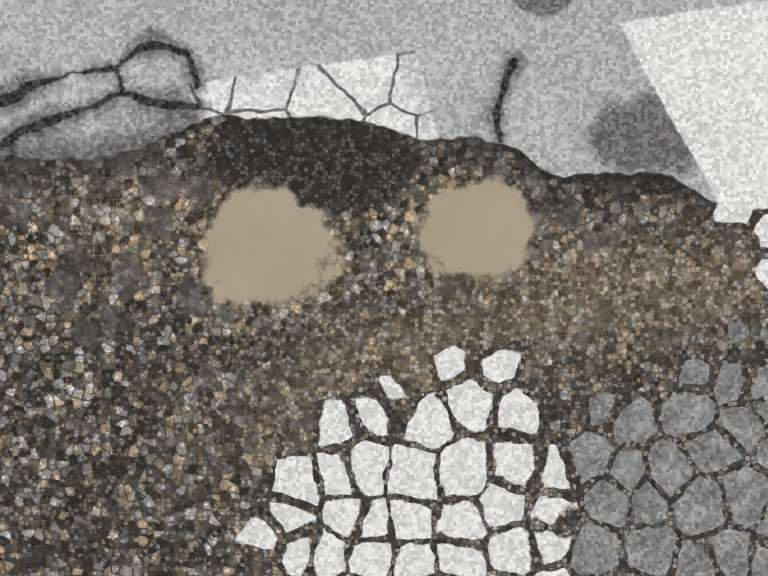
Reproduce this texture procedurally as a Shadertoy shader.

```glsl
// Broken road: cracked asphalt and worn paint above a gravel pothole with two muddy puddles.
const vec3 ASPHALT = vec3(.68, .68, .685);
const vec3 TAR = vec3(.2, .195, .195);
const vec3 PAINT = vec3(.88, .88, .875);
const vec3 WATER = vec3(.675, .625, .54);
const vec3 MUD = vec3(.54, .485, .415);
const vec3 SOIL = vec3(.39, .37, .34);
const vec3 SAND = vec3(.68, .6, .48);
const float PAVING = 13., STONES = 62., GRIT = 125.;

// Crack segments: start.xy, end.zw
const vec4 CRACKS[10] = vec4[10](
  vec4(0, .825, .12, .87), vec4(.12, .87, .2, .875), vec4(.2, .875, .26, .92),
  vec4(.26, .92, .32, .91), vec4(.32, .91, .345, .85), vec4(0, .755, .21, .83),
  vec4(.21, .83, .2, .875), vec4(.21, .83, .34, .81),
  vec4(.893, .895, .86, .81), vec4(.86, .81, .87, .757));

vec2 hash2(vec2 p) {
  vec3 q = fract(p.xyx * vec3(.1031, .103, .0973));
  q += dot(q, q.yzx + 33.33);
  return fract((q.xx + q.yz) * q.zy);
}

// Layered, rotated sines
float waves(vec2 p) {
  float sum = 0., amp = .5;
  for (int i = 0; i < 5; i++) {
    p = mat2(.8, -.6, .6, .8) * p * 1.9 + 1.7;
    sum += amp * sin(p.x + 1.5 * sin(p.y * .7)) * cos(p.y);
    amp *= .65;
  }
  return sum;
}

// Cellular noise: nearest distance, border distance, cell centre
vec4 cells(vec2 p) {
  vec2 near = p;
  float d1 = 9., d2 = 9.;
  for (int k = 0; k < 9; k++) {
    vec2 id = floor(p) + vec2(k % 3 - 1, k / 3 - 1);
    vec2 c = id + .1 + .8 * hash2(id + 17.);
    float d = length(p - c);
    d2 = min(d2, max(d, d1));
    if (d < d1) { d1 = d; near = c; }
  }
  return vec4(d1, d2 - d1, near);
}

vec2 cellHash(vec4 c) { return hash2(floor(c.zw * 31.)); }

float speckle(vec2 p) { return .18 * (cellHash(cells(p * 160.)).x - .5); }

// Signed distance to the line l.xy to l.zw, positive on its left
float side(vec2 p, vec4 l) {
  vec2 d = normalize(l.zw - l.xy), q = p - l.xy;
  return d.x * q.y - d.y * q.x;
}

float segment(vec2 p, vec4 s) {
  vec2 d = s.zw - s.xy, q = p - s.xy;
  return length(q - d * clamp(dot(q, d) / dot(d, d), 0., 1.));
}

float blob(vec2 p, float x, float y, float rx, float ry) {
  return 1. - length((p - vec2(x, y)) / vec2(rx, ry));
}

float brokenEdge(float x) {
  return .725 + .07 * smoothstep(.17, .4, x) - .04 * smoothstep(.57, .76, x)
    - .06 * smoothstep(.87, .97, x) - .06 * smoothstep(1.13, 1.3, x);
}

// Loose stones of mixed tone and tint
vec3 gravel(vec2 p, vec3 ground, float amount) {
  vec4 c = cells(p);
  vec2 rnd = cellHash(c);
  vec3 tint = mix(vec3(.83), vec3(.88, .76, .62), smoothstep(.35, .8, rnd.y));
  vec3 stone = tint * (.18 + 1.05 * rnd.x * rnd.x) * (1.1 - .4 * c.x);
  return mix(ground * (1. - .3 * amount), stone, amount * smoothstep(0., .22, c.y));
}

vec3 slab(vec2 p, vec2 w, float n, float above) {
  // Dark stains
  vec3 col = ASPHALT + .03 * n;
  float stain = max(blob(w, 1.13, .765, .13, .085), blob(w, .94, 1., .06, .03)) + .35 * n;
  stain = max(smoothstep(-.1, .25, stain), smoothstep(.06, 0., above) * smoothstep(.4, .3, p.x));
  col = mix(col, TAR * 1.8, .75 * stain);
  // Road markings
  float bar = min(side(p, vec4(.32, .852, .36, .76)),
    min(side(p, vec4(.764, .76, .72, .913)), side(p, vec4(.72, .913, .32, .852))));
  float wide = min(side(p, vec4(1.07, .962, 1.24, .66)), side(p, vec4(1.333, 1, 1.07, .962)));
  float wear = .12 + .45 * smoothstep(.1, .7, n + .4 * smoothstep(.55, .7, p.x));
  vec3 worn = mix(PAINT, TAR * 1.4, .8 * smoothstep(.08, .02, cells(w * 10.).y));
  col = mix(col, worn, (1. - wear) * smoothstep(-.002, .004, bar + .004 * n));
  col = mix(col, PAINT, .92 * smoothstep(-.002, .004, wide + .003 * n));
  // Cracks
  float d = 1.;
  for (int i = 0; i < 10; i++) d = min(d, segment(w, CRACKS[i]));
  col = mix(col, TAR * 1.5, .5 * smoothstep(.03, .006, d + .02 * n));
  return mix(col, TAR, .9 * smoothstep(.009, .003, d + .006 * n));
}

vec3 pothole(vec2 p, vec2 w, float n, float depth) {
  float fine = waves(p * 25.);
  float pool = max(blob(w, .455, .566, .122, .1), blob(w, .825, .602, .1, .085)) + .2 * n + .15 * fine;
  // Soil, mud band and sandy rims
  float rise = (w.y - .13 - .42 * p.x + .09 * p.x * p.x) / .12;
  float mud = exp(-rise * rise) * smoothstep(.2, .6, p.x);
  float sandy = max(blob(w, 1.04, .54, .16, .08), blob(w, .22, .6, .18, .13));
  sandy = max(smoothstep(-.6, 0., pool), smoothstep(-.2, .7, sandy));
  vec3 ground = mix(mix(SOIL + .08 * n, MUD, mud), SAND, .65 * sandy);
  vec3 col = gravel(w * STONES, ground, .8 - .4 * mud);
  col = mix(col, gravel(p * GRIT, ground, .85), .4);
  // Asphalt lumps
  vec4 lump = cells(w * 17.);
  float zone = max(blob(p, .17, .57, .3, .2), blob(p, .85, .64, .28, .13));
  float lumps = step(.6, cellHash(lump).x) * smoothstep(.08, .3, lump.y + .1 * fine);
  col = mix(col, TAR * 1.6 + .1 * fine, .6 * lumps * smoothstep(0., .2, zone));
  // Fresh tar and shade under the broken edge
  float tar = blob(w, .53, .715, .19, .095) + .3 * (p.x - .5) + .15 * fine;
  col = mix(col, gravel(p * GRIT, TAR, .25), .9 * smoothstep(-.05, .15, tar));
  col = mix(col, TAR * .8, exp(-depth * 40.) * (.5 + .35 * smoothstep(.7, .9, p.x)));
  // Crazed paving, painted in part
  vec4 pave = cells(w * PAVING);
  vec2 c = pave.zw / PAVING;
  float white = min(c.x - .45, min(side(c, vec4(.86, .42, .45, .23)), side(c, vec4(1.04, 0, .88, .4))));
  white = max(white, min(side(c, vec4(1.22, .66, 1.32, .51)), .03));
  zone = max(white, min(side(c, vec4(1.333, .45, .95, .27)), c.x - .92));
  float gap = mix(.24, .08, smoothstep(0., .12, zone)) + .1 * fine;
  vec3 top = mix(vec3(.54 + .1 * fine), PAINT, step(0., white)) + speckle(p);
  col = mix(col, gravel(p * GRIT, TAR * 1.5, .5), .75 * smoothstep(-.01, .03, zone));
  col = mix(col, top, .95 * smoothstep(gap, gap + .09, pave.y) * step(0., zone));
  // Muddy water
  return mix(col, WATER * (.98 + .02 * n), smoothstep(-.1, .12, pool));
}

void mainImage(out vec4 fragColor, in vec2 fragCoord) {
  vec2 p = fragCoord / iResolution.y;
  float n = waves(p * 9.);
  vec2 w = p + .012 * vec2(waves(p * 6. + 4.), waves(p * 6. + 19.));
  float above = p.y - brokenEdge(p.x) + .012 * n;
  vec3 road = slab(p, w, n, above) + speckle(p);
  vec3 col = mix(pothole(p, w, n, max(-above, 0.)), road, smoothstep(-.003, .003, above));
  fragColor = vec4(clamp(col, 0., 1.), 1.);
}
```
